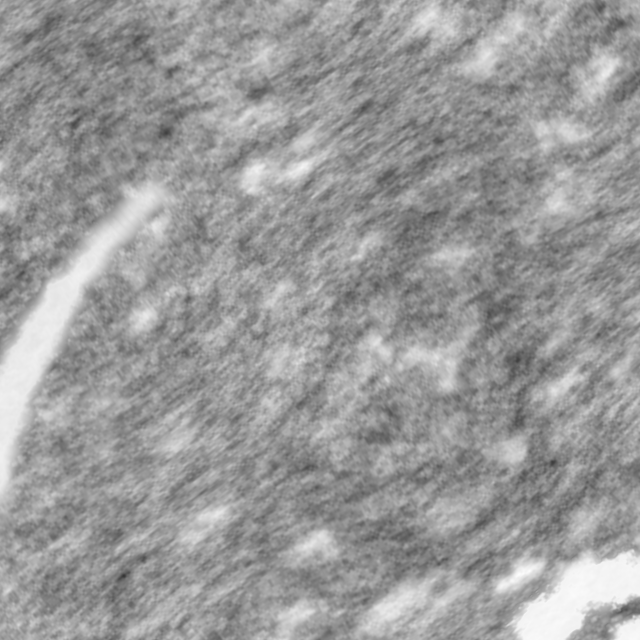
Reproduce this texture procedurally as a Shadertoy shader.

```glsl
// Grey fibrous tissue, like a micrograph: grain streaked along a rising diagonal,
// soft pale patches and dark round bodies from cellular noise, a tapering pale
// channel swept along a curve on the left, and a pale cavity in the lower right.

const float BASE_GREY = 0.572;
const float CHANNEL_GREY = 0.92;
const float CAVITY_GREY = 0.96;
const float FIBRE_ANGLE = 0.66;

float hash(vec2 p, float seed) {
    vec3 q = fract(vec3(p.xyx + seed * 7.31) * vec3(0.1031, 0.1030, 0.0973));
    q += dot(q, q.yzx + 33.33);
    return fract((q.x + q.y) * q.z);
}

// Smooth value noise centred on zero.
float noise(vec2 p, float seed) {
    vec2 cell = floor(p);
    vec2 f = fract(p);
    f = f * f * (3.0 - 2.0 * f);
    float low = mix(hash(cell, seed), hash(cell + vec2(1, 0), seed), f.x);
    float high = mix(hash(cell + vec2(0, 1), seed), hash(cell + vec2(1, 1), seed), f.x);
    return mix(low, high, f.y) - 0.5;
}

// Cellular spots: a share of the cells holds one soft spot of random strength.
float spots(vec2 p, float seed, float share, float tightness) {
    vec2 cell = floor(p);
    float sum = 0.0;
    for (int y = -1; y <= 1; y++) {
        for (int x = -1; x <= 1; x++) {
            vec2 id = cell + vec2(x, y);
            vec2 centre = id + 0.15 + 0.7 * vec2(hash(id, seed), hash(id, seed + 1.0));
            float strength = smoothstep(1.0 - share, 1.0, hash(id, seed + 2.0));
            vec2 d = p - centre;
            sum += strength * exp(-tightness * dot(d, d));
        }
    }
    return sum;
}

vec2 rotate(vec2 p, float angle) {
    float c = cos(angle), s = sin(angle);
    return vec2(c * p.x + s * p.y, c * p.y - s * p.x);
}

// Signed distance to a disc swept along a quadratic curve, radius going r0 to r1.
float sweptCurve(vec2 p, vec2 a, vec2 b, vec2 c, float r0, float r1) {
    float dist = 1.0;
    for (int i = 0; i <= 40; i++) {
        float t = float(i) / 40.0;
        vec2 centre = mix(mix(a, b, t), mix(b, c, t), t);
        dist = min(dist, length(p - centre) - mix(r0, r1, t));
    }
    return dist;
}

float inside(float dist, float softness) {
    return 1.0 - smoothstep(-softness, softness, dist);
}

// Streaks and grain; p has its x axis along the fibres.
float fibreGrain(vec2 p) {
    float g = 0.16 * noise(p * vec2(14.0, 38.0), 1.0);
    g += 0.17 * noise(p * vec2(37.0, 88.0), 2.0);
    g += 0.17 * noise(p * vec2(88.0, 160.0), 3.0);
    return g + 0.12 * noise(p * 235.0, 4.0);
}

void mainImage(out vec4 fragColor, in vec2 fragCoord) {
    vec2 uv = fragCoord / iResolution.y;

    // Fibre space, bent gently by sines so the streaks change direction.
    vec2 bend = 0.022 * vec2(sin(uv.y * 9.0 + uv.x * 4.0), sin(uv.x * 11.0 - uv.y * 5.0 + 1.0));
    vec2 fibre = rotate(uv + bend, FIBRE_ANGLE) + 3.0;
    vec2 ragged = vec2(noise(uv * 38.0, 5.0), noise(uv * 38.0, 6.0));

    // Dark round bodies, mostly on the right.
    float bodies = spots(uv * 8.5 + ragged * 0.2, 11.0, 0.5, 9.0);
    bodies *= smoothstep(0.35, 0.7, uv.x);

    // Pale patches drawn out along the fibres.
    vec2 patchSpace = fibre * vec2(13.0, 23.0) + ragged * 0.5;
    float pale = spots(patchSpace, 21.0, 0.32, 6.0);

    float grain = fibreGrain(fibre);
    float tone = BASE_GREY + 0.09 * noise(uv * 5.0, 7.0);
    tone += grain * (1.0 - 0.6 * min(pale, 1.0));
    tone += 0.30 * pale - 0.10 * bodies;

    // Small dark flecks.
    tone -= 0.16 * spots(fibre * vec2(28.0, 52.0), 31.0, 0.12, 7.0);

    // Pale channel with a ragged rim and a faint halo.
    float rough = 0.012 * ragged.x + 0.05 * grain;
    float channel = sweptCurve(uv, vec2(-0.03, 0.26), vec2(0.06, 0.55), vec2(0.25, 0.70), 0.043, 0.013);
    float fade = mix(1.0, 0.6, smoothstep(0.12, 0.26, uv.x));
    tone += 0.06 * inside(channel - 0.01, 0.03) * fade;
    tone = mix(tone, CHANNEL_GREY + 0.15 * grain, inside(channel + rough, 0.013) * fade);

    // Pale cavity arching around a dark fleck.
    float cavity = sweptCurve(uv, vec2(0.84, 0.0), vec2(0.92, 0.13), vec2(1.03, 0.09), 0.04, 0.03);
    cavity = min(cavity, length(uv - vec2(1.0, -0.02)) - 0.05);
    tone -= 0.25 * inside(length(uv - vec2(0.975, 0.047)) - 0.01, 0.016);
    tone = mix(tone, CAVITY_GREY + 0.1 * grain, inside(cavity + rough * 1.5, 0.011));

    fragColor = vec4(vec3(clamp(tone, 0.0, 1.0)), 1.0);
}
```
